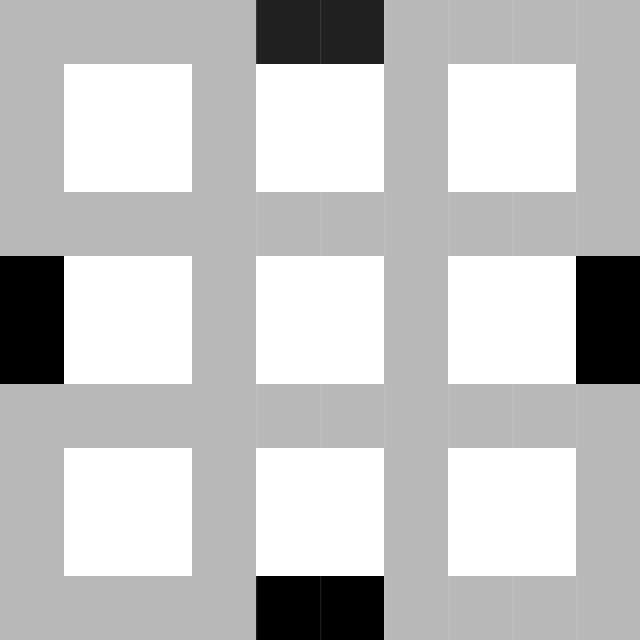
A Shadertoy shader for this pattern:

```glsl
// Three by three white squares on a grey lattice ten units wide, with a dark
// block in the middle of each side and faint light hairlines in the bands.
// Every edge is an exact box-filtered interval, so it stays sharp at any size.

#define UNITS 10.0          // lattice units across the canvas
#define REPEATS 3.0         // squares across and down
#define PITCH 3.0           // units from one square to the next
#define FIRST 2.0           // centre of the first square
#define HALF_SIDE 1.0       // half the side of a square
#define HAIR_WIDTH 0.02     // hairline width in units
#define HAIR_LIGHT 0.1      // hairline mix towards white
#define HAIR_FAINT 0.3      // relative strength of the left hairlines
#define GREY vec3(0.72)
#define WHITE vec3(1.0)
#define BLACK vec3(0.0)
#define CHARCOAL vec3(0.13)

// Share of a pixel of width w at x that lies within [a, b]
float span(float x, float a, float b, float w) {
    return clamp((min(x + 0.5 * w, b) - max(x - 0.5 * w, a)) / w, 0.0, 1.0);
}

// Offset from the centre of the nearest square along one axis
float squareOffset(float x) {
    float index = clamp(floor((x - FIRST) / PITCH + 0.5), 0.0, REPEATS - 1.0);
    return x - FIRST - PITCH * index;
}

// Hairlines on whole units: faint and alternate at left, full from unit four
float hairline(float x, float w) {
    float n = floor(x + 0.25);
    float strength = n < 3.5 ? HAIR_FAINT * mod(n, 2.0) : 1.0;
    float inside = step(0.5, n) * step(n, UNITS - 0.5);
    return strength * inside * span(x, n, n + HAIR_WIDTH, w);
}

void mainImage(out vec4 fragColor, in vec2 fragCoord) {
    vec2 p = UNITS * fragCoord / iResolution.xy;
    vec2 w = UNITS / iResolution.xy;

    // Coverage of the square rows and columns, and of the middle ones
    float column = span(squareOffset(p.x), -HALF_SIDE, HALF_SIDE, w.x);
    float row = span(squareOffset(p.y), -HALF_SIDE, HALF_SIDE, w.y);
    float mid = 0.5 * UNITS;
    float midColumn = span(p.x, mid - HALF_SIDE, mid + HALF_SIDE, w.x);
    float midRow = span(p.y, mid - HALF_SIDE, mid + HALF_SIDE, w.y);

    // Margin blocks: black at left, right and bottom, charcoal at top
    float sides = 1.0 - span(p.x, 1.0, UNITS - 1.0, w.x);
    float bottom = span(p.y, 0.0, 1.0, w.y);
    float top = span(p.y, UNITS - 1.0, UNITS, w.y);
    vec3 color = mix(GREY, BLACK, max(sides * midRow, bottom * midColumn));
    color = mix(color, CHARCOAL, top * midColumn);

    // Hairlines cross the horizontal bands only
    color = mix(color, WHITE, HAIR_LIGHT * hairline(p.x, w.x) * (1.0 - row));

    // White squares
    color = mix(color, WHITE, column * row);
    fragColor = vec4(color, 1.0);
}
```
